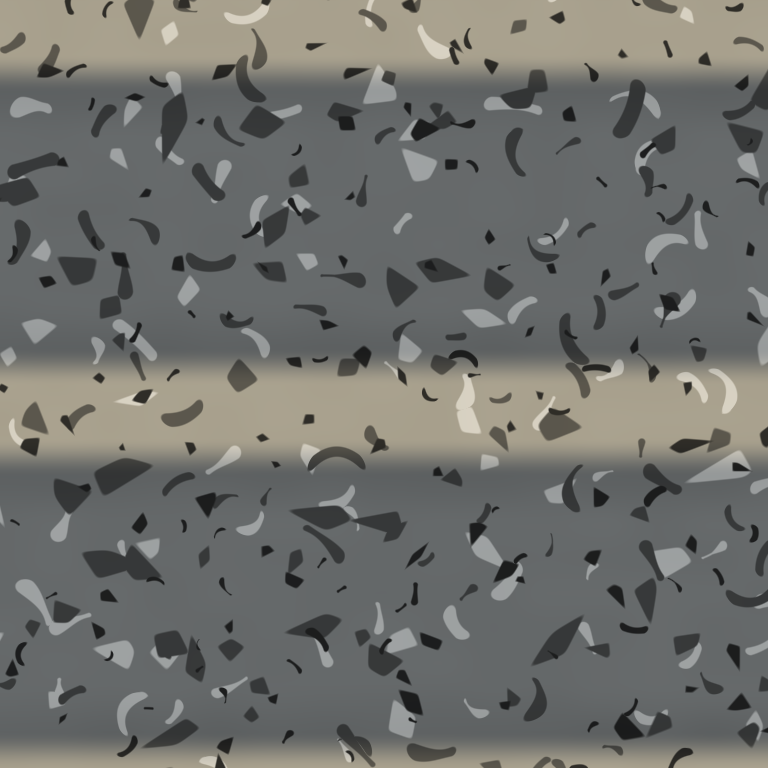
Write a Shadertoy shader that draws this texture.

```glsl
// Speckled terrazzo: grey ground crossed by soft tan bands, strewn with chips.
// Each chip layer is a jittered grid of pebbles (smooth convex polygons) and
// bones (bent, tapered capsules) that lighten or darken the ground below.

const vec3 GREY = vec3(0.393, 0.407, 0.411);
const vec3 TAN = vec3(0.660, 0.630, 0.555);
const vec3 LIGHT_LIFT = vec3(0.222, 0.222, 0.220);
const vec3 LIGHT_LIFT_TAN = vec3(0.185, 0.190, 0.205);
const float DARK_TINT = 0.54;
const float BLACK_TINT = 0.28;

const float BAND_PERIOD = 0.5;
const float BAND_CENTER = 0.4635;
const float BAND_CORE = 0.034;     // half width of the full tan
const float BAND_EDGE = 0.084;     // half width where the tan ends
const float CHIP_SHARE = 0.76;     // part of the grid cells that hold a chip
const float EDGE_SOFTNESS = 0.0013;
const float TAU = 6.28318;

float hash(vec2 p, float seed) {
    vec3 q = fract(vec3(p.xyx + seed * 7.31) * vec3(0.1031, 0.1030, 0.0973));
    q += dot(q, q.yzx + 33.33);
    return fract((q.x + q.y) * q.z);
}

float noise(vec2 p) {
    vec2 i = floor(p), f = fract(p);
    f = f * f * (3.0 - 2.0 * f);
    return mix(mix(hash(i, 0.0), hash(i + vec2(1, 0), 0.0), f.x),
               mix(hash(i + vec2(0, 1), 0.0), hash(i + vec2(1, 1), 0.0), f.x), f.y);
}

// Convex chip with rounded corners, from a smooth maximum of four half planes.
float pebble(vec2 p, vec2 id, float seed) {
    const float ROUNDING = 0.11;
    p.x *= mix(0.65, 1.0, hash(id, seed + 1.0));
    float sum = 0.0;
    for (int i = 0; i < 4; i++) {
        float k = float(i);
        float angle = TAU * (k + 0.75 * hash(id, seed + 2.0 + k)) / 4.0;
        float reach = mix(0.5, 0.95, hash(id, seed + 6.0 + k));
        float plane = dot(p, vec2(cos(angle), sin(angle))) - reach;
        sum += exp(min(plane / ROUNDING, 20.0));
    }
    return ROUNDING * log(sum);
}

// Bent capsule whose radius tapers from a head to a tail, with a slim waist.
float bone(vec2 p, vec2 id, float seed) {
    float halfLength = mix(0.75, 1.35, hash(id, seed + 1.0));
    float head = mix(0.32, 0.58, hash(id, seed + 2.0));
    float tail = mix(0.08, 0.48, hash(id, seed + 3.0));
    float bend = mix(-0.35, 0.35, hash(id, seed + 4.0));
    float waist = 0.12 * hash(id, seed + 5.0);
    p.y += bend * (min(p.x * p.x, 3.0) - 0.5);
    float t = clamp(p.x / (2.0 * halfLength) + 0.5, 0.0, 1.0);
    float radius = mix(head, tail, smoothstep(0.0, 0.9, t));
    radius = max(radius - waist * 4.0 * t * (1.0 - t), 0.07);
    p.x -= clamp(p.x, -halfLength, halfLength);
    return length(p) - radius;
}

// Coverage of one layer of scattered chips.
float chips(vec2 uv, float cells, float minSize, float maxSize,
            float boneShare, float seed, float blur) {
    vec2 home = floor(uv * cells);
    float nearest = 1.0;
    for (int y = -1; y <= 1; y++)
    for (int x = -1; x <= 1; x++) {
        vec2 id = home + vec2(x, y) + 40.0;
        if (hash(id, seed) > CHIP_SHARE) continue;
        vec2 jitter = vec2(hash(id, seed + 11.0), hash(id, seed + 12.0));
        vec2 p = uv - (id - 40.0 + jitter) / cells;
        float size = mix(minSize, maxSize, hash(id, seed + 13.0));
        float angle = TAU * hash(id, seed + 14.0);
        float c = cos(angle), s = sin(angle);
        p = mat2(c, -s, s, c) * p / size;
        float d = hash(id, seed + 15.0) < boneShare
                ? bone(p, id, seed + 20.0) : pebble(p, id, seed + 20.0);
        nearest = min(nearest, d * size);
    }
    return 1.0 - smoothstep(-blur, blur, nearest);
}

void mainImage(out vec4 fragColor, in vec2 fragCoord) {
    vec2 uv = fragCoord / iResolution.y;
    float blur = max(EDGE_SOFTNESS, 0.75 / iResolution.y);

    // Ground: grey, a little darker beside each soft tan band.
    float fromBand = abs(mod(uv.y - BAND_CENTER + 0.5 * BAND_PERIOD, BAND_PERIOD)
                         - 0.5 * BAND_PERIOD);
    float band = 1.0 - smoothstep(BAND_CORE, BAND_EDGE, fromBand);
    vec3 ground = GREY * mix(0.93, 1.01, smoothstep(0.07, 0.15, fromBand));
    ground = mix(ground, TAN, band);
    ground += 0.012 * (noise(uv * vec2(14.0, 22.0)) - 0.5);

    // Chips: light ones lowest, then dark, then small black ones.
    float light = chips(uv, 11.0, 0.011, 0.024, 0.50, 100.0, blur);
    float dark = chips(uv, 13.0, 0.010, 0.024, 0.50, 200.0, blur);
    float black = chips(uv, 15.0, 0.004, 0.013, 0.42, 300.0, blur);

    vec3 color = ground + light * mix(LIGHT_LIFT, LIGHT_LIFT_TAN, band);
    color = mix(color, ground * DARK_TINT, dark);
    color = mix(color, ground * BLACK_TINT, black);
    fragColor = vec4(color, 1.0);
}
```
